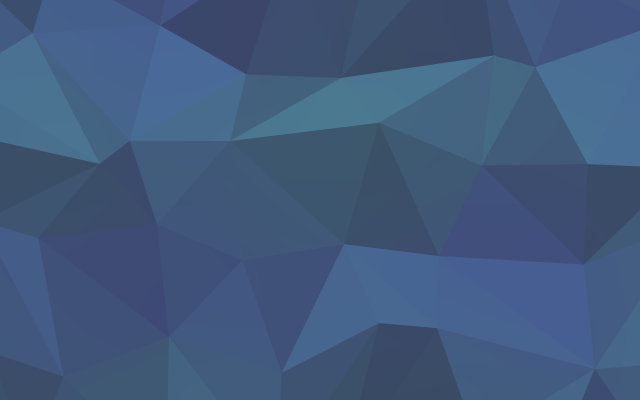
Write a WebGL 1 fragment shader that draws this background.

```glsl
precision highp float;
// Low-poly backdrop of flat blue, teal and indigo facets.
// A jittered grid is split into triangles; each facet takes its lightness from
// broad horizontal bands plus a hash, while a smooth noise drifts the hue.

uniform vec2 u_resolution;

// Lengths are fractions of the canvas height.
const vec2 CELL_SIZE = vec2(0.25, 0.25);
const vec2 GRID_OFFSET = vec2(0.09, 0.125);
const vec2 JITTER = vec2(0.72, 0.60);
const float TAU = 6.2831853;

vec2 hash2(vec2 p) {
  vec3 q = fract(p.xyx * vec3(0.1031, 0.1030, 0.0973));
  q += dot(q, q.yzx + 33.33);
  return fract((q.xx + q.yz) * q.zy);
}

float gradientDot(vec2 corner, vec2 p) {
  float angle = TAU * hash2(corner + 71.0).x;
  return dot(vec2(cos(angle), sin(angle)), p - corner);
}

float gradientNoise(vec2 p) {
  vec2 i = floor(p);
  vec2 f = p - i;
  vec2 w = f * f * f * (f * (f * 6.0 - 15.0) + 10.0);
  float low = mix(gradientDot(i, p), gradientDot(i + vec2(1.0, 0.0), p), w.x);
  float high = mix(gradientDot(i + vec2(0.0, 1.0), p), gradientDot(i + 1.0, p), w.x);
  return mix(low, high, w.y);
}

vec2 gridVertex(vec2 id) {
  return (id + JITTER * (hash2(id + 43.0) - 0.5)) * CELL_SIZE - GRID_OFFSET;
}

float signedArea(vec2 a, vec2 b, vec2 c) {
  vec2 u = b - a;
  vec2 v = c - a;
  return 0.5 * (u.x * v.y - u.y * v.x);
}

// Positive to the right of the directed edge a -> b.
float edgeDistance(vec2 p, vec2 a, vec2 b) {
  vec2 e = b - a;
  return dot(p - a, vec2(e.y, -e.x)) / length(e);
}

// Antialiased coverage of a counter-clockwise triangle.
float triangleCoverage(vec2 p, vec2 a, vec2 b, vec2 c, float pixel) {
  float d = max(edgeDistance(p, a, b), max(edgeDistance(p, b, c), edgeDistance(p, c, a)));
  return clamp(0.5 - d / pixel, 0.0, 1.0);
}

vec3 facetPalette(float lightness, float indigo) {
  vec3 teal = mix(vec3(0.21, 0.28, 0.355), vec3(0.295, 0.475, 0.565), lightness);
  vec3 violet = mix(vec3(0.23, 0.255, 0.41), vec3(0.285, 0.395, 0.61), lightness);
  return mix(teal, violet, indigo);
}

vec3 facetColor(vec2 p, vec2 center, vec2 seed) {
  vec2 rnd = hash2(seed);
  // Two bright bands across the height, broken up by noise and by facet.
  float bands = -0.27 * cos(2.0 * TAU * center.y);
  float patches = 0.65 * gradientNoise(center * 1.9 + 5.0);
  float lightness = 0.60 + bands + patches + 0.52 * (rnd.x - 0.5);
  lightness += 0.2 * dot(p - center, rnd - 0.5);
  // The hue drifts gently inside a facet and steps between neighbours.
  vec2 huePoint = mix(center, p, 0.4);
  float drift = 0.85 * gradientNoise(huePoint * 1.7 + 13.0) - 0.18 * cos(1.5 * TAU * huePoint.y);
  float indigo = 0.48 + drift + 0.25 * (rnd.y - 0.5);
  return facetPalette(clamp(lightness, 0.0, 1.0), clamp(indigo, 0.0, 1.0));
}

// Adds one triangle as premultiplied colour and weight.
vec4 facet(vec2 p, vec2 a, vec2 b, vec2 c, vec2 seed, float pixel) {
  float cover = triangleCoverage(p, a, b, c, pixel);
  return vec4(facetColor(p, (a + b + c) / 3.0, seed), 1.0) * cover;
}

vec4 splitCell(vec2 p, vec2 id, float pixel) {
  vec2 a = gridVertex(id);
  vec2 b = gridVertex(id + vec2(1.0, 0.0));
  vec2 c = gridVertex(id + 1.0);
  vec2 d = gridVertex(id + vec2(0.0, 1.0));
  // The diagonal with the larger smallest triangle always lies inside the cell.
  float splitAC = min(signedArea(a, b, c), signedArea(a, c, d));
  float splitBD = min(signedArea(b, c, d), signedArea(b, d, a));
  if (splitBD > splitAC) {
    vec2 first = a;
    a = b;
    b = c;
    c = d;
    d = first;
  }
  return facet(p, a, b, c, id + 37.0, pixel) + facet(p, a, c, d, id + 83.0, pixel);
}

void main() {
  float pixel = 1.0 / u_resolution.y;
  vec2 p = gl_FragCoord.xy * pixel;
  vec2 cell = floor((p + GRID_OFFSET) / CELL_SIZE);

  vec4 sum = vec4(0.0);
  for (int y = -1; y <= 1; y++) {
    for (int x = -1; x <= 1; x++) {
      sum += splitCell(p, cell + vec2(float(x), float(y)), pixel);
    }
  }
  gl_FragColor = vec4(sum.rgb / max(sum.a, 0.001), 1.0);
}
```
